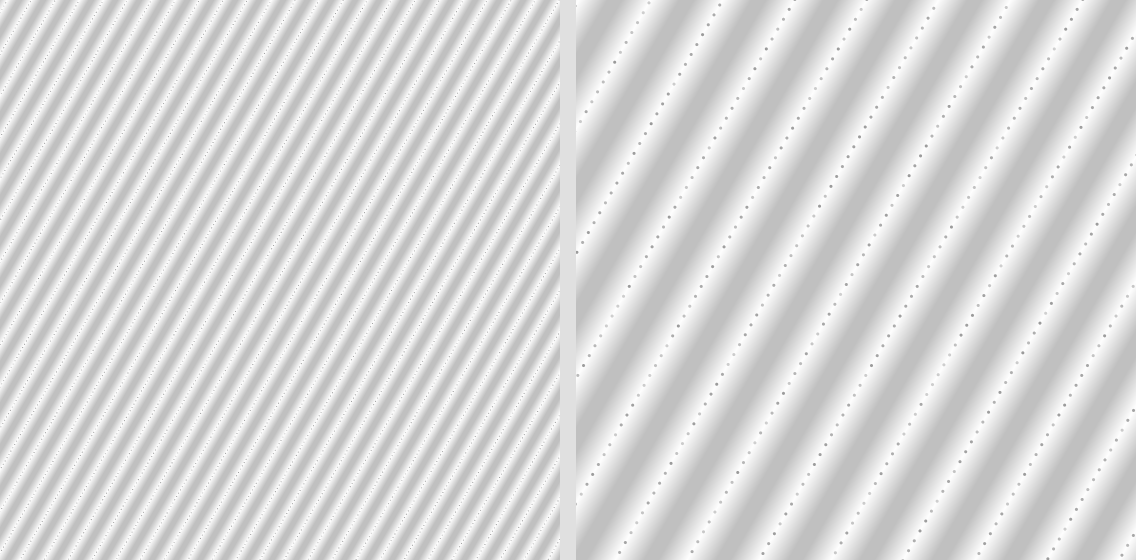
Left: the whole. Right: its middle third, enlarged.
A Shadertoy shader for this pattern:

```glsl
const float ANGLE = radians(60.0);
const float PERIOD = 0.03711;      // stripe pitch across the slant
const float PHASE = -0.167;        // seam position, in pitches
const float PLATEAU = 0.2;         // flat share of each silver band
const vec3 SILVER = vec3(0.753);
const vec3 WHITE = vec3(0.995);
const vec3 SEAM_INK = vec3(0.6);

float hash(vec2 p) {
    return fract(sin(dot(p, vec2(127.1, 311.7))) * 4375.85);
}

// x runs across the stripes, y runs along them
vec2 toStripeSpace(vec2 p, float angle) {
    vec2 along = vec2(cos(angle), sin(angle));
    return vec2(dot(p, vec2(along.y, -along.x)), dot(p, along));
}

// Silver in the middle of a pitch, rising evenly to white at both seams
vec3 stripeColor(float offset) {
    float fromMiddle = 1.0 - 2.0 * abs(offset);
    return mix(SILVER, WHITE, clamp((fromMiddle - PLATEAU) / (1.0 - PLATEAU), 0.0, 1.0));
}

// Fine, irregular dots strung along a seam
float seamDots(float across, float along, float seamId, float pixel) {
    const float spacing = 0.0068;
    const float radius = 0.0009;
    float cell = along / spacing + hash(vec2(seamId, 3.0));
    float dist = length(vec2(across, (fract(cell) - 0.5) * spacing));
    float strength = mix(0.45, 1.0, hash(vec2(floor(cell), seamId)));
    return strength * clamp(0.5 + (radius - dist) / pixel, 0.0, 1.0);
}

void mainImage(out vec4 fragColor, in vec2 fragCoord) {
    float pixel = 1.0 / iResolution.y;
    vec2 p = toStripeSpace(fragCoord * pixel, ANGLE);

    // Signed distance to the nearest seam, in pitches
    float pitch = p.x / PERIOD - PHASE;
    float seamId = floor(pitch + 0.5);
    float fromSeam = pitch - seamId;
    float fromMiddle = 0.5 - abs(fromSeam);

    vec3 color = stripeColor(0.5 - fromMiddle);
    float dots = seamDots(fromSeam * PERIOD, p.y, seamId, pixel);
    fragColor = vec4(mix(color, SEAM_INK, dots), 1.0);
}
```
